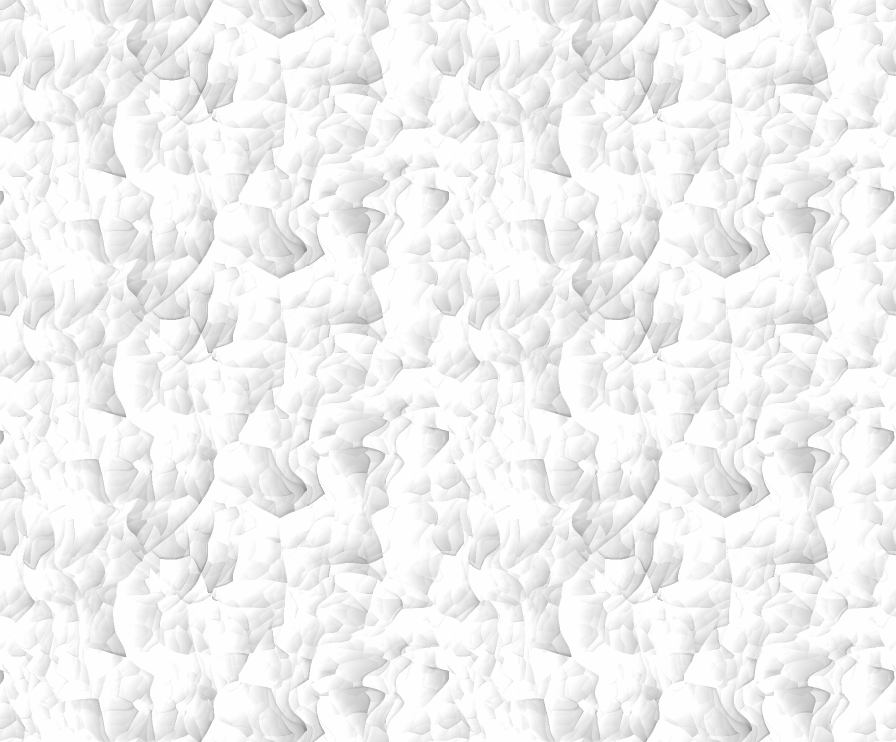
Give the GLSL for this texture, as a Shadertoy shader.

```glsl
// Crumpled white paper: a repeating sheet of sharp facets at four sizes.
// Each facet is a warped, stretched Voronoi cell that darkens away from a light
// at the upper left; fine facets break where they meet the larger folds.

vec2 hash2(vec2 p) {
    return fract(sin(vec2(dot(p, vec2(127.1, 311.7)), dot(p, vec2(269.5, 183.3)))) * 43758.5453);
}

// Smooth vector noise that wraps after a whole number of cells.
vec2 wrapNoise(vec2 p, vec2 period) {
    vec2 cell = floor(p), f = fract(p);
    f = f * f * (3.0 - 2.0 * f);
    vec2 a = hash2(mod(cell, period));
    vec2 b = hash2(mod(cell + vec2(1, 0), period));
    vec2 c = hash2(mod(cell + vec2(0, 1), period));
    vec2 d = hash2(mod(cell + vec2(1, 1), period));
    return mix(mix(a, b, f.x), mix(c, d, f.x), f.y) - 0.5;
}

// Returns facet shade, crease darkness and a random shift for finer folds.
vec4 facets(vec2 uv, vec2 count, float seed) {
    vec2 p = uv * count, base = floor(p);
    vec2 nearOffset = vec2(0), nearId = vec2(0);
    float first = 9.0, second = 9.0;
    for (int y = -1; y <= 1; y++)
    for (int x = -1; x <= 1; x++) {
        vec2 cell = base + vec2(x, y);
        vec2 id = mod(cell, count) + seed;
        vec2 offset = p - cell - 0.08 - 0.84 * hash2(id);
        // Stretch each cell along its own axis to make shards.
        float turn = 6.283 * hash2(id + 41.0).x;
        vec2 axis = vec2(cos(turn), sin(turn));
        float along = dot(offset, axis);
        float dist = sqrt(dot(offset, offset) - 0.5 * along * along);
        if (dist < first) {
            second = first;
            first = dist;
            nearOffset = offset;
            nearId = id;
        } else {
            second = min(second, dist);
        }
    }
    vec2 tilt = hash2(nearId + 17.0);
    float angle = -0.4 + 2.0 * (tilt.x - 0.5);
    float slope = dot(nearOffset, vec2(cos(angle), sin(angle)));
    float shade = slope + 0.55 * (tilt.y - 0.5);
    // Only the shadowed side of some facets has a dark crease.
    float crease = 1.0 - smoothstep(0.0, 0.10, second - first);
    crease *= smoothstep(0.15, 0.5, slope) * smoothstep(0.45, 0.9, tilt.y);
    return vec4(shade, crease, hash2(nearId + 73.0) - 0.5);
}

float paper(vec2 p) {
    // The sheet repeats about three times up and twice across.
    vec2 uv = p / vec2(0.6, 0.323);
    uv += 0.07 * wrapNoise(uv * vec2(8, 4), vec2(8, 4));
    uv += 0.022 * wrapNoise(uv * vec2(24, 13), vec2(24, 13));

    vec4 large = facets(uv, vec2(6, 3), 3.0);
    uv += 0.10 * large.zw;
    vec4 medium = facets(uv, vec2(11, 5), 29.0);
    uv += 0.06 * medium.zw;
    vec4 small = facets(uv, vec2(21, 11), 57.0);
    vec4 tiny = facets(uv, vec2(42, 22), 91.0);

    float shade = 0.45 * large.x + 0.70 * medium.x + 0.40 * small.x + 0.14 * tiny.x;
    float crease = 0.08 * large.y + 0.15 * medium.y + 0.08 * small.y;
    return 1.0 - 0.23 * max(shade + 0.09, 0.0) - crease;
}

void mainImage(out vec4 fragColor, in vec2 fragCoord) {
    // Four samples per pixel smooth the facet edges.
    float light = 0.0;
    for (int i = 0; i < 4; i++) {
        vec2 jitter = vec2(i % 2, i / 2) * 0.5 - 0.25;
        light += 0.25 * paper((fragCoord + jitter) / iResolution.y);
    }
    fragColor = vec4(vec3(clamp(light, 0.0, 0.995)), 1.0);
}
```
